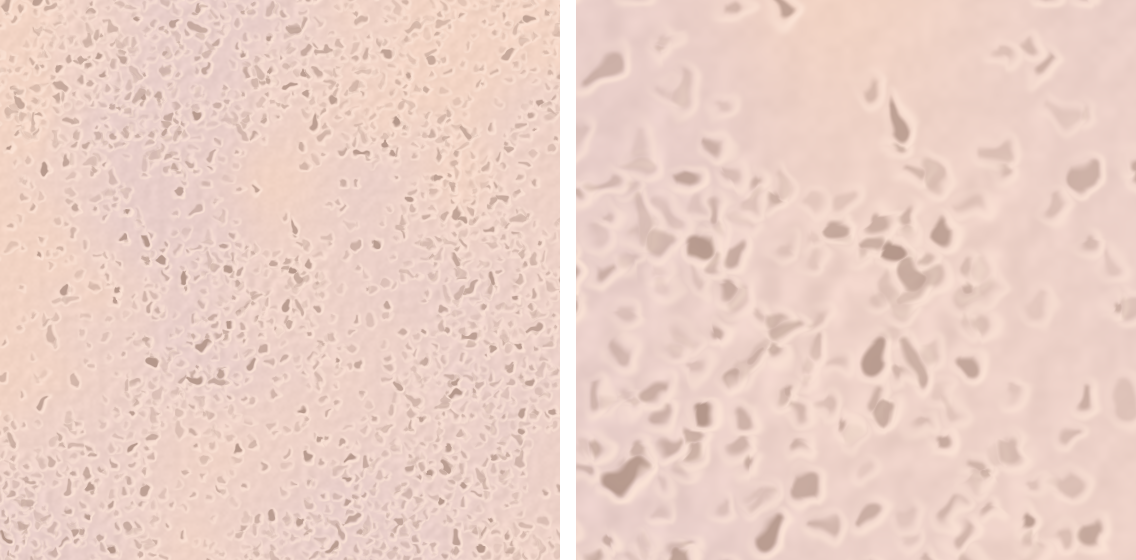
Left: the whole. Right: its middle third, enlarged.
A three.js fragment shader for this texture:

```glsl
// Pale pink plaster wall, scattered with small tilted pits that have light raised rims.
varying vec2 vUv;

const vec3 BASE = vec3(0.932, 0.822, 0.782);
const vec3 LIGHT = vec3(0.985, 0.893, 0.838);
const vec3 DEEP = vec3(0.69, 0.575, 0.525);
const vec3 WARM_TINT = vec3(0.016, 0.006, -0.016);
const vec3 COOL_TINT = vec3(-0.022, -0.016, 0.006);

const float LARGE_CELLS = 36.0;     // grid cells across the canvas
const float SMALL_CELLS = 56.0;
const float LARGE_DENSITY = 0.60;   // chance of a pit in a crowded cell
const float SMALL_DENSITY = 0.62;
const float EDGE_SOFTNESS = 0.0021;
const float RIM_OFFSET = 0.0042;
const float RIM_WIDTH = 0.0028;
const float OUTLINE_WARP = 0.0075;
const float LEAN = 1.75;            // mean pit direction, radians
const float LEAN_SPREAD = 2.6;
const vec2 LIT_SIDE = vec2(0.8, -0.6);
const vec2 BARE_CENTRE = vec2(0.47, 0.67);
const float BARE_RADIUS = 0.085;

vec4 hash4(vec2 p) {
  vec4 q = fract(p.xyxy * vec4(0.1031, 0.1030, 0.0973, 0.1099));
  q += dot(q, q.wzxy + 33.33);
  return fract((q.xxyz + q.yzzw) * q.zywx);
}

float noise(vec2 p) {
  vec2 i = floor(p);
  vec2 f = fract(p);
  f = f * f * (3.0 - 2.0 * f);
  float low = mix(hash4(i).x, hash4(i + vec2(1.0, 0.0)).x, f.x);
  float high = mix(hash4(i + vec2(0.0, 1.0)).x, hash4(i + vec2(1.0, 1.0)).x, f.x);
  return mix(low, high, f.y);
}

float fbm(vec2 p) {
  float sum = 0.0;
  float amp = 0.55;
  for (int k = 0; k < 3; k++) {
    sum += amp * noise(p);
    p = p * 2.07 + 17.3;
    amp *= 0.5;
  }
  return sum;
}

float barePatch(vec2 p) {
  vec2 d = (p - BARE_CENTRE) / BARE_RADIUS;
  return exp(-dot(d, d));
}

// How crowded the pits are at a place, 0 to 1.
float crowding(vec2 p) {
  float clusters = smoothstep(0.32, 0.60, fbm(p * 6.0 + 41.0));
  return mix(0.28, 1.0, clusters) * (1.0 - 0.9 * barePatch(p));
}

// One scattered layer: x is pit darkness, y is rim brightness.
vec2 pitLayer(vec2 p, float cells, float density, float seed) {
  vec2 home = floor(p * cells);
  vec2 result = vec2(0.0);
  for (int j = -1; j <= 1; j++) {
    for (int i = -1; i <= 1; i++) {
      vec2 id = home + vec2(float(i), float(j));
      vec4 place = hash4(id + seed);
      vec4 form = hash4(id + seed + 57.0);
      vec2 centre = (id + 0.1 + 0.8 * place.xy) / cells;
      if (place.z > density * crowding(centre)) continue;

      // Tapered capsule along a leaning axis
      float angle = LEAN + LEAN_SPREAD * (form.x + form.y - 1.0);
      vec2 axis = vec2(cos(angle), sin(angle));
      float halfLength = mix(0.04, 0.42, form.z * form.z) / cells;
      float radius = mix(0.11, 0.20, form.w) / cells;
      vec2 rel = p - centre;
      float along = clamp(dot(rel, axis), -halfLength, halfLength);
      vec2 away = rel - axis * along;
      float dist = length(away) - radius * (1.0 - 0.35 * along / halfLength);

      float depth = mix(0.22, 0.95, place.w * place.w);
      float pit = depth * (1.0 - smoothstep(-EDGE_SOFTNESS, EDGE_SOFTNESS, dist));
      float facing = dot(away, LIT_SIDE) / (length(away) + 0.0001);
      float ring = (dist - RIM_OFFSET) / RIM_WIDTH;
      float rim = exp(-ring * ring) * (0.55 + 0.40 * facing) * mix(0.6, 1.0, place.w);
      result = max(result, vec2(pit, rim));
    }
  }
  return result;
}

void main() {
  vec2 p = vUv;

  // Broad cool and warm stains
  float stain = fbm(p * 3.2 + 5.0);
  vec3 color = BASE;
  color += COOL_TINT * smoothstep(0.45, 0.75, stain);
  color += WARM_TINT * (smoothstep(0.48, 0.25, stain) + barePatch(p));

  // Soft uneven skin, lit from one side
  float crowd = crowding(p);
  vec2 q = p * 75.0;
  float relief = noise(q) - noise(q - LIT_SIDE * 0.45);
  color += relief * mix(0.02, 0.07, crowd);
  color += 0.014 * (noise(p * 190.0) - 0.5);

  // Ragged pits and their rims
  vec2 warp = vec2(noise(p * 95.0), noise(p * 95.0 + 31.7)) - 0.5;
  vec2 ragged = p + OUTLINE_WARP * warp;
  vec2 large = pitLayer(ragged, LARGE_CELLS, LARGE_DENSITY, 11.0);
  vec2 small = pitLayer(ragged, SMALL_CELLS, SMALL_DENSITY, 203.0);
  color = mix(color, LIGHT, max(large.y, small.y * 0.85));
  color = mix(color, DEEP, max(large.x, small.x * 0.65));

  gl_FragColor = vec4(color, 1.0);
}
```
